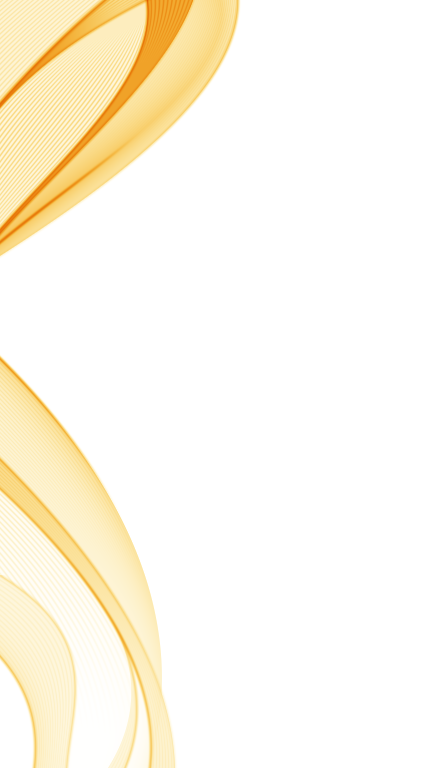
A Shadertoy shader for this background:

```glsl
// Golden translucent ribbons of fine curved threads sweeping along the left of a white field.
#define INK vec3(0.035, 0.27, 1.1)  // light absorbed per unit of density
#define TOP_END 0.3333              // depth at which the upper sweep ends
#define LOW_START 0.46              // depth at which the lower sweep begins
#define CURL_START 0.749            // depth at which the inner curl begins
#define EDGE_WIDTH 0.0035           // core width of a folded edge
#define THREAD_GAIN 1.0
#define FILL_GAIN 1.0

// Cubic through four x values spaced evenly over t = 0..1
float curve(float t, vec4 k) {
    float a = t - 1.0 / 3.0, b = t - 2.0 / 3.0, c = t - 1.0;
    return dot(k, vec4(-4.5 * a * b * c, 13.5 * t * b * c, -13.5 * t * a * c, 4.5 * t * a * b));
}

// Signed distance to a curve, in canvas widths
float signedDist(float g) {
    float slope = length(vec2(dFdx(g), dFdy(g))) * iResolution.x;
    return g / max(slope, 1e-4);
}

// Smooth coverage of the positive side
float side(float g) {
    return clamp(0.5 + signedDist(g) * iResolution.x, 0.0, 1.0);
}

// Sheet between two curves: even tint plus threads that follow its shape
float ribbon(float x, float a, float b, float count, float fill, float thread) {
    float width = b - a;
    float s = (x - a) / (abs(width) < 1e-3 ? 1e-3 : width) * count;
    float visible = 1.0 - smoothstep(0.25, 0.8, fwidth(s));
    float wave = 0.5 + 0.5 * cos(6.2832 * s) * visible;
    float inside = side(x - min(a, b)) * side(max(a, b) - x);
    return inside * (fill * FILL_GAIN + thread * THREAD_GAIN * wave * wave);
}

// Crisp folded edge
float edge(float g, float width) {
    float d = signedDist(g) / width;
    return exp(-d * d);
}

// Soft shade on each side of a fold, with separate reaches
float shade(float g, float leftReach, float rightReach) {
    float d = signedDist(g);
    return exp(-abs(d) / (d < 0.0 ? leftReach : rightReach));
}

float upperSweep(float x, float y) {
    float t = y / TOP_END;
    float outer = curve(t, vec4(0.551, 0.477, 0.280, 0.0));
    float fold = curve(t, vec4(0.510, 0.435, 0.213, -0.037));
    float bandL = curve(t, vec4(0.340, 0.285, 0.125, -0.051));
    float bandR = curve(t, vec4(0.447, 0.324, 0.139, -0.044));
    float sashL = curve(t, vec4(0.243, 0.037, -0.127, -0.278));
    float sashR = curve(t, vec4(0.340, 0.050, -0.104, -0.208));
    float low = smoothstep(0.1, 0.9, t);

    // Sheets, left to right
    float d = ribbon(x, sashL - 0.45, sashL, 38.0, 0.16, 0.28);
    d += ribbon(x, sashL, sashR, 9.0, mix(1.7, 0.5, smoothstep(0.05, 0.3, x)), 0.6);
    d += ribbon(x, sashR, bandL, 23.0, 0.13, 0.55);
    d += ribbon(x, bandL, bandR, 11.0, 1.5, 0.7);
    d += ribbon(x, bandR, outer, 24.0, 0.24, 0.3);

    // Folds and rims
    float within = side(outer - x) * side(x - bandR);
    d += within * shade(x - fold, 0.05, 0.025) * mix(0.3, 0.65, low);
    d += edge(x - fold, EDGE_WIDTH) * 1.8 * smoothstep(0.5, 0.85, t);
    d += edge(x - bandL, EDGE_WIDTH) * 1.3;
    d += edge(x - bandR, EDGE_WIDTH) * mix(0.4, 1.3, low);
    d += edge(x - sashL, EDGE_WIDTH * 1.3) * 1.3;
    d += edge(x - sashR, EDGE_WIDTH) * 0.7;
    d += edge(x - outer, EDGE_WIDTH) * mix(0.6, 0.15, low);
    return d * step(y, 0.4);
}

float lowerSweep(float x, float y) {
    float t = (y - LOW_START) / (1.0 - LOW_START);
    float outer = curve(t, vec4(-0.012, 0.246, 0.366, 0.345));
    float bandR = curve(t, vec4(-0.266, 0.072, 0.310, 0.405));
    float bandL = curve(t, vec4(-0.394, 0.007, 0.271, 0.347));
    float tailR = curve(t, vec4(-0.430, 0.005, 0.271, 0.290));
    float tailL = curve(t, vec4(-0.450, 0.002, 0.271, 0.250));
    float c = (y - CURL_START) / (1.0 - CURL_START);
    float curlR = curve(c, vec4(0.0, 0.150, 0.173, 0.155));
    float curlL = curve(c, vec4(-0.278, -0.039, 0.065, 0.079));
    float curled = step(CURL_START, y);
    float fade = 1.0 - smoothstep(0.15, 0.95, t);
    float tail = smoothstep(0.62, 0.72, t);

    // Sheets, right to left
    float d = ribbon(x, bandR, outer, 24.0, 0.06 + 0.09 * fade, 0.05 + 0.18 * fade);
    d += ribbon(x, bandL, bandR, 8.0, mix(0.12, 0.55, fade), mix(0.08, 0.4, fade));
    d += ribbon(x, bandL - 0.42, bandL, 32.0, 0.05, 0.28)
        * fade * mix(1.0, side(x - curlR), curled);
    d += ribbon(x, tailL, tailR, 5.0, 0.13, 0.08) * tail;
    d += curled * ribbon(x, curlL, curlR, 16.0, 0.13, 0.09);

    // Folds and rims
    float knot = exp(-pow((t - 0.62) / 0.16, 2.0));
    d += side(outer - x) * shade(x - outer, 0.035, 0.01) * (0.1 + 0.3 * fade);
    d += edge(x - outer, EDGE_WIDTH) * 1.4 * (1.0 - smoothstep(0.0, 0.42, t));
    d += edge(x - bandR, EDGE_WIDTH) * mix(0.12, 0.8, fade);
    d += edge(x - bandL, EDGE_WIDTH) * (0.65 + 0.5 * knot);
    d += edge(x - tailR, EDGE_WIDTH) * 0.4 * tail;
    d += curled * (edge(x - curlR, EDGE_WIDTH) * 0.3 + edge(x - curlL, EDGE_WIDTH) * 0.6);
    d += curled * side(x - curlL) * shade(x - curlL, 0.01, 0.025) * 0.15;
    return d * step(0.44, y);
}

void mainImage(out vec4 fragColor, in vec2 fragCoord) {
    vec2 p = fragCoord / iResolution.xy;
    float depth = 1.0 - p.y;
    float density = upperSweep(p.x, depth) + lowerSweep(p.x, depth);
    fragColor = vec4(exp(-INK * density), 1.0);
}
```
